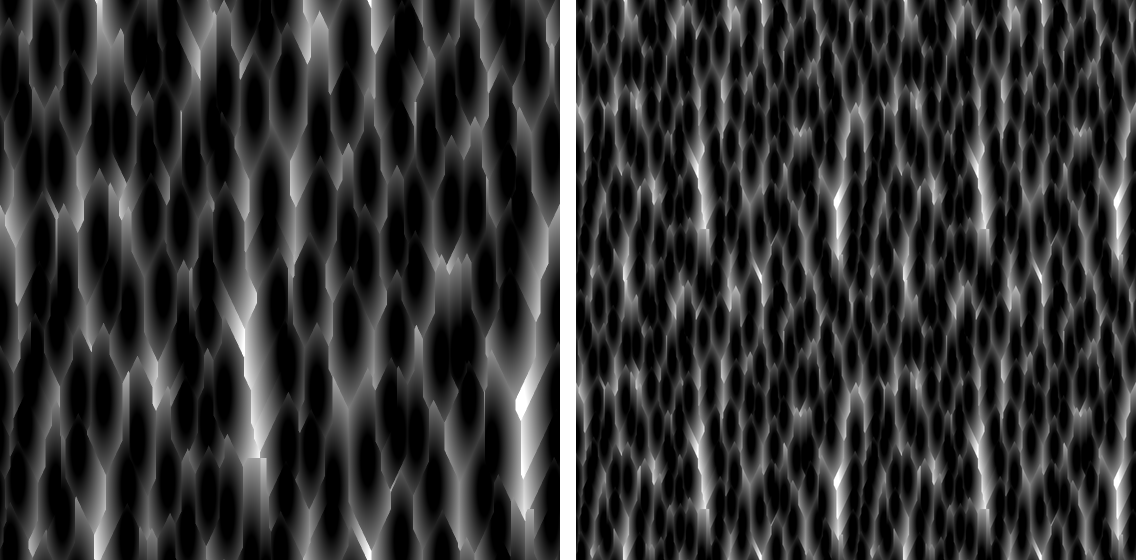
Left, the tile; right, the same tile 2 across and 2 down.
Reproduce this pattern procedurally as a WebGL 1 fragment shader.

```glsl
precision highp float;

uniform vec2 u_resolution;

const float GRID = 11.0;         // cells per side, whole so that it tiles
const float STRETCH = 3.7;       // height of a scale relative to its width
const float CORE_RADIUS = 0.135; // black heart of each scale
const float BRIGHTENING = 1.5;   // slope of the ramp from core to rim

vec2 hash22(vec2 p) {
  vec3 q = fract(p.xyx * vec3(0.1031, 0.1030, 0.0973) + 0.37);
  q += dot(q, q.yzx + 33.33);
  return fract((q.xx + q.yz) * q.zy);
}

// Distance whose unit shape is an equilateral triangle pointing up
float triangleDistance(vec2 d) {
  return max(abs(d.x) * 0.866 + d.y * 0.5, -d.y);
}

// Triangular cells pick the owner; the round distance to it is returned
float scaleRadius(vec2 p, float grid, float stretch) {
  vec2 cell = floor(p);
  float nearest = 1e5;
  float radius = 0.0;
  for (int j = -2; j <= 2; j++) {
    for (int i = -2; i <= 2; i++) {
      vec2 id = cell + vec2(float(i), float(j));
      vec2 seed = id + hash22(mod(id, grid));
      vec2 offset = (p - seed) / vec2(1.0, stretch);
      float d = triangleDistance(offset);
      if (d < nearest) {
        nearest = d;
        radius = length(offset);
      }
    }
  }
  return radius;
}

float scaleShade(vec2 uv) {
  float radius = scaleRadius(uv * GRID, GRID, STRETCH);
  return clamp((radius - CORE_RADIUS) * BRIGHTENING, 0.0, 1.0);
}

void main() {
  // Four samples per pixel smooth the rims
  float shade = 0.0;
  for (int j = 0; j < 2; j++) {
    for (int i = 0; i < 2; i++) {
      vec2 jitter = (vec2(float(i), float(j)) - 0.5) * 0.5;
      shade += scaleShade((gl_FragCoord.xy + jitter) / u_resolution);
    }
  }
  gl_FragColor = vec4(vec3(shade * 0.25), 1.0);
}
```
